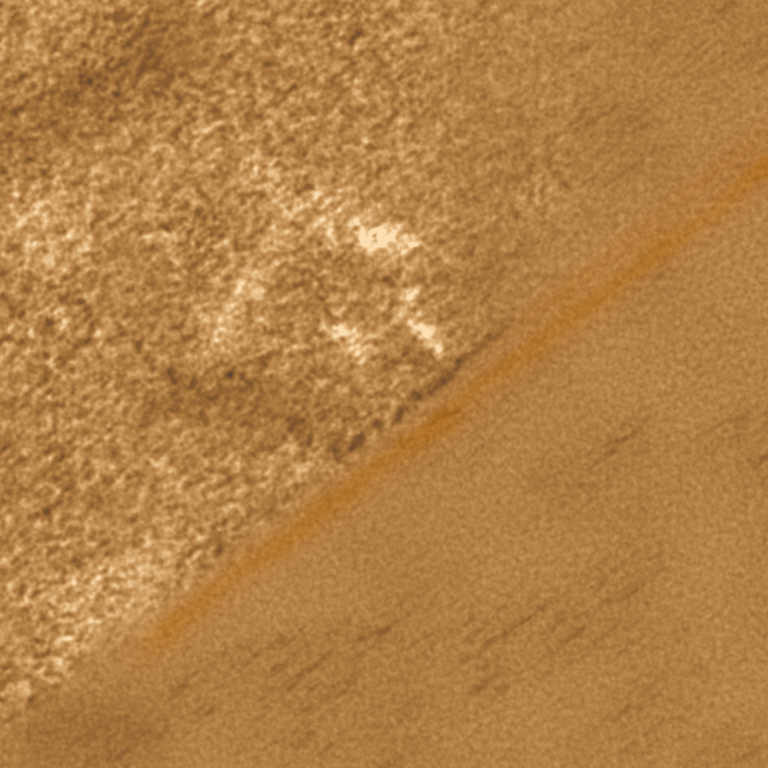
Give the GLSL for this texture, as a Shadertoy shader.

```glsl
// Aerial view of ochre desert: crumbly sunlit rock meeting smooth, wind-streaked sand.

vec2 hash2(vec2 cell) {
    vec2 k = vec2(dot(cell, vec2(127.1, 311.7)), dot(cell, vec2(269.5, 183.3)));
    return 2.0 * fract(sin(k) * 43758.5453) - 1.0;
}

// Gradient noise, roughly -0.7 to 0.7
float noise(vec2 p) {
    vec2 i = floor(p), f = p - i;
    vec2 u = f * f * f * (f * (f * 6.0 - 15.0) + 10.0);
    float low = mix(dot(hash2(i), f),
                    dot(hash2(i + vec2(1, 0)), f - vec2(1, 0)), u.x);
    float high = mix(dot(hash2(i + vec2(0, 1)), f - vec2(0, 1)),
                     dot(hash2(i + vec2(1, 1)), f - vec2(1, 1)), u.x);
    return mix(low, high, u.y);
}

float fbm(vec2 p) {
    float sum = 0.0, amp = 1.0;
    for (int i = 0; i < 4; i++) {
        sum += amp * noise(p);
        p = mat2(1.6, 1.2, -1.2, 1.6) * p + 5.3;
        amp *= 0.55;
    }
    return sum;
}

// Soft stroke from a to b with the given half width
float stroke(vec2 p, vec2 a, vec2 b, float width) {
    vec2 ab = b - a;
    float t = clamp(dot(p - a, ab) / dot(ab, ab), 0.0, 1.0);
    float d = length(p - a - ab * t) / width;
    return exp(-d * d);
}

// Ochre ramp around a middle sand colour; highlights turn creamy
vec3 ochre(float tone) {
    float t = clamp(tone, -0.34, 0.28);
    return vec3(0.708, 0.508, 0.278)
         + t * (vec3(1.0, 1.02, 0.89) + t * vec3(0.0, 0.92, 2.06));
}

void mainImage(out vec4 fragColor, in vec2 fragCoord) {
    vec2 p = fragCoord / iResolution.xy;

    // Coordinates along and across the diagonal fault
    float along = dot(p, vec2(0.82, 0.573));
    float across = dot(p, vec2(-0.573, 0.82));
    float fault = across - 0.008 - 0.048 * along + 0.012 * noise(vec2(along * 9.0, 2.0));
    vec2 slope = vec2(along, across);

    // Ragged coordinates for the rock
    vec2 ragged = p + 0.022 * vec2(fbm(p * 17.0), fbm(p * 17.0 + 31.0));
    vec2 crumbs = slope + 0.010 * vec2(noise(p * 23.0), noise(p * 23.0 + 11.0));

    float above = smoothstep(0.0, 0.06, fault);
    float rock = above * (1.0 - smoothstep(0.48, 0.82, p.x + 0.15 * noise(p * 6.0)));

    // Fine sand grain everywhere
    float tone = 0.10 * noise(p * 118.0) + 0.07 * noise(slope * 190.0);
    tone += 0.025 * fbm(p * 7.0);

    // Dark wind streaks, gathered in patches
    float gather = smoothstep(-0.05, 0.4, fbm(slope * vec2(3.0, 6.0) + 8.0));
    float streak = noise(slope * vec2(13.0, 75.0) + 0.6 * noise(p * 30.0))
                 + 0.6 * noise(slope * vec2(34.0, 120.0));
    gather += stroke(ragged, vec2(0.73, 0.37), vec2(0.83, 0.43), 0.03)
            + stroke(ragged, vec2(0.58, 0.68), vec2(0.77, 0.81), 0.08)
            + 0.8 * stroke(ragged, vec2(0.36, 0.08), vec2(0.56, 0.21), 0.06);
    tone -= (1.0 - 0.8 * rock) * min(gather, 1.2) * (0.018 + 0.19 * max(streak, 0.0));

    // Crumbly rock relief, rougher in some places than others
    float relief = 0.20 * noise(crumbs * vec2(34.0, 52.0))
                 + 0.27 * noise(crumbs * vec2(66.0, 98.0) + 4.0)
                 + 0.15 * noise(p * 128.0 + 9.0);
    float rough = 0.95 + 0.6 * noise(p * 8.0 + 3.0);
    tone += rock * (rough * relief + 0.075 * fbm(ragged * 6.0 + 14.0) + 0.012);

    // Shaded hollows
    float shade = stroke(ragged, vec2(0.01, 0.82), vec2(0.22, 0.95), 0.06)
                + stroke(ragged, vec2(0.24, 0.49), vec2(0.42, 0.46), 0.05)
                + 0.7 * stroke(ragged, vec2(0.39, 0.63), vec2(0.42, 0.59), 0.04)
                + 0.6 * stroke(ragged, vec2(0.50, 0.53), vec2(0.57, 0.51), 0.025)
                + 0.6 * stroke(ragged, vec2(0.06, 0.04), vec2(0.16, 0.05), 0.05);
    tone -= shade * (0.095 + 0.12 * relief);

    // Sunlit ledges, brightest around the central outcrop
    float ledge = 0.6 * stroke(ragged, vec2(0.34, 0.77), vec2(0.47, 0.70), 0.026)
                + 1.4 * stroke(ragged, vec2(0.48, 0.69), vec2(0.54, 0.68), 0.018)
                + 1.4 * stroke(ragged, vec2(0.53, 0.61), vec2(0.57, 0.55), 0.013)
                + 1.4 * stroke(ragged, vec2(0.45, 0.57), vec2(0.47, 0.55), 0.022)
                + 0.6 * stroke(ragged, vec2(0.27, 0.55), vec2(0.37, 0.70), 0.025)
                + 0.45 * stroke(ragged, vec2(0.08, 0.17), vec2(0.19, 0.27), 0.05)
                + 0.4 * stroke(ragged, vec2(0.0, 0.73), vec2(0.07, 0.69), 0.045);
    tone += ledge * (0.17 + 0.35 * relief);

    // Broken shadow line along the fault
    float reach = smoothstep(0.3, 0.65, along) * (1.0 - smoothstep(0.82, 0.92, along));
    float crack = exp(-pow((fault - 0.043 + 0.012 * noise(p * 28.0)) / 0.008, 2.0));
    tone -= crack * reach * (0.12 + 0.35 * noise(slope * vec2(50.0, 70.0)));

    // Orange seam of smooth sand below it
    float seam = exp(-pow((fault + 0.006 * noise(p * 30.0)) / 0.017, 2.0))
               + 0.4 * exp(-pow((fault - 0.035) / 0.012, 2.0)) * smoothstep(0.8, 0.95, along);
    seam *= smoothstep(0.2, 0.29, along) * (0.7 + 0.7 * noise(slope * vec2(9.0, 40.0)));
    vec3 color = ochre(tone - 0.008 * (1.0 - rock));
    vec3 orange = vec3(0.71, 0.45, 0.15) + 0.8 * tone;
    color = mix(color, orange, clamp(seam, 0.0, 0.9));

    fragColor = vec4(clamp(color, 0.0, 1.0), 1.0);
}
```
